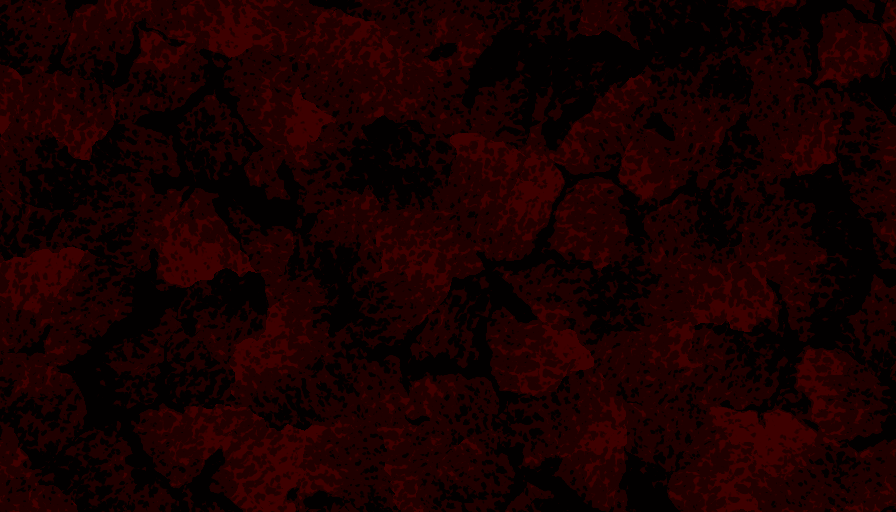
Give the GLSL for this texture, as a Shadertoy shader.

```glsl
// Dark red weathered stone: faceted patches, broken black cracks and speckled grain.

vec2 hash2(vec2 p) {
    return fract(sin(vec2(dot(p, vec2(127.1, 311.7)), dot(p, vec2(269.5, 183.3)))) * 43758.55);
}

// Cellular noise: offset from the nearest seed (xy), gap to the next one (z), cell id (w).
vec4 cells(vec2 p) {
    vec2 base = floor(p), offset = vec2(0.0);
    float nearest = 9.0, second = 9.0, id = 0.0;
    for (int y = -1; y <= 1; y++)
    for (int x = -1; x <= 1; x++) {
        vec2 cell = base + vec2(x, y);
        vec2 d = p - cell - hash2(cell);
        float dist = length(d);
        if (dist < nearest) {
            second = nearest;
            nearest = dist;
            offset = d;
            id = hash2(cell + 37.0).x;
        } else {
            second = min(second, dist);
        }
    }
    return vec4(offset, second - nearest, id);
}

// Layered sines, turned at each octave.
vec2 ripple(vec2 p) {
    vec2 sum = vec2(0.0);
    float gain = 0.5;
    for (int i = 0; i < 4; i++) {
        sum += gain * sin(p.yx + 1.3 * sin(p + float(i) * 2.1));
        p = mat2(1.2, 1.5, -1.5, 1.2) * p + 3.7;
        gain *= 0.6;
    }
    return sum;
}

void mainImage(out vec4 fragColor, in vec2 fragCoord) {
    vec2 p = fragCoord / iResolution.y;
    vec2 warped = p + 0.022 * ripple(p * 26.0);

    // Facets, each shaded by its own slope
    vec4 facet = cells(warped * 6.5);
    float angle = 6.2832 * fract(facet.w * 17.0);
    vec2 dir = vec2(cos(angle), sin(angle));
    vec4 chip = cells(warped * vec2(12.0, 15.0) + 40.0);
    float tone = 0.9 * (facet.w - 0.5) + 0.8 * dot(facet.xy, dir);
    tone += 0.5 * (chip.w - 0.5) + 0.15 * ripple(p * 5.0).x;

    // Pits stretched along the facet, then fine grain
    vec2 along = vec2(dot(p, dir), dot(p, vec2(-dir.y, dir.x)));
    along += 0.006 * ripple(p * 70.0);
    tone += 1.25 * (length(cells(along * vec2(34.0, 62.0)).xy) - 0.47);
    tone += 0.9 * (length(cells(p * 92.0 + 0.6 * ripple(p * 60.0)).xy) - 0.47);

    // Cracks that swell and fade along the facet borders
    float width = 0.02 + 0.19 * smoothstep(0.0, 0.6, ripple(p * 9.0 + 5.0).y);
    tone -= 1.3 * (1.0 - smoothstep(0.4, 1.0, facet.z / width)) * smoothstep(0.03, 0.1, width);

    // Three flat reds with soft steps between them
    float red = mix(0.008, 0.12, smoothstep(-0.56, -0.3, tone));
    red = mix(red, 0.24, smoothstep(0.3, 0.66, tone));
    fragColor = vec4(red, 0.0, 0.0, 1.0);
}
```
